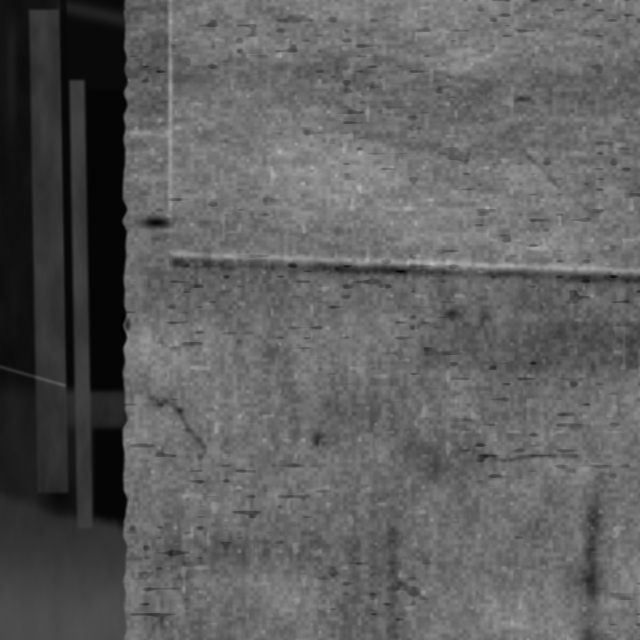
Give the GLSL for this texture, as a Shadertoy shader.

```glsl
// Weathered board-marked concrete wall beside a dark opening with timber posts.
// Soft boxes and segments set the layout; stretched value noise adds stains,
// grain and pits, with directions that change above and below a thin ledge.

float hash(vec2 p) {
    vec3 q = fract(p.xyx * vec3(0.1031, 0.1030, 0.0973));
    q += dot(q, q.yzx + 33.33);
    return fract((q.x + q.y) * q.z);
}

float noise(vec2 p) {
    vec2 cell = floor(p), f = fract(p);
    f = f * f * (3.0 - 2.0 * f);
    return mix(mix(hash(cell), hash(cell + vec2(1, 0)), f.x),
               mix(hash(cell + vec2(0, 1)), hash(cell + vec2(1, 1)), f.x), f.y);
}

float fbm(vec2 p) {
    float sum = 0.0, weight = 0.53;
    for (int i = 0; i < 4; i++) {
        sum += weight * noise(p);
        p = mat2(1.94, 0.24, -0.24, 1.94) * p + 17.3;
        weight *= 0.5;
    }
    return sum;
}

float band(float x, float lo, float hi, float soft) {
    return smoothstep(lo - soft, lo + soft, x) * (1.0 - smoothstep(hi - soft, hi + soft, x));
}

float box(vec2 p, vec2 lo, vec2 hi, float soft) {
    return band(p.x, lo.x, hi.x, soft) * band(p.y, lo.y, hi.y, soft);
}

float spot(vec2 p, vec2 center, vec2 radius) {
    vec2 d = (p - center) / radius;
    return exp(-dot(d, d));
}

float stroke(vec2 p, vec2 a, vec2 b, float width) {
    vec2 ab = b - a;
    float d = length(p - a - ab * clamp(dot(p - a, ab) / dot(ab, ab), 0.0, 1.0));
    return exp(-d * d / (width * width));
}

float opening(vec2 p) {
    float grime = fbm(p * vec2(45, 18));
    float shade = 0.035 + 0.05 * grime * band(p.x, -0.1, 0.1, 0.01);
    shade += 0.06 * spot(p, vec2(0.018, 0.88), vec2(0.008, 0.08));
    shade += 0.05 * box(p, vec2(-0.1, 0.2), vec2(0.2, 0.39), 0.02);

    // Top beam, cross rail and black recesses
    shade = mix(shade, 0.13, stroke(p, vec2(0.10, 0.99), vec2(0.20, 0.968), 0.012));
    shade = mix(shade, 0.10 + 0.10 * grime, box(p, vec2(0.10, 0.332), vec2(0.2, 0.39), 0.012));
    shade = mix(shade, 0.02, box(p, vec2(0.136, 0.39), vec2(0.2, 0.86), 0.006));
    shade = mix(shade, 0.02, box(p, vec2(0.146, 0.19), vec2(0.2, 0.33), 0.006));

    // Floor, lighter toward the bottom
    float edge = 0.222 - 0.24 * p.x + 0.015 * (grime - 0.5);
    float ground = mix(0.30, 0.17, smoothstep(0.0, 0.22, p.y)) + 0.04 * (grime - 0.5);
    shade = mix(shade, ground, 1.0 - smoothstep(edge - 0.012, edge + 0.015, p.y));
    shade = mix(shade, 0.035, spot(p, vec2(0.095, 0.225), vec2(0.022, 0.025)));

    // Leaning posts
    float lean = 0.018 * (1.0 - p.y);
    float wide = box(p - vec2(lean, 0), vec2(0.045, 0.23), vec2(0.093, 0.985), 0.004);
    shade = mix(shade, 0.15 + 0.10 * grime - 0.03 * smoothstep(0.5, 0.2, p.y), wide);
    shade = mix(shade, 0.025, 0.8 * band(p.x - lean, 0.094, 0.104, 0.003) * smoothstep(0.38, 0.42, p.y));
    float slim = box(p - vec2(lean, 0), vec2(0.106, 0.175), vec2(0.130, 0.875), 0.004);
    shade = mix(shade, 0.17 + 0.11 * grime, slim);
    return shade + 0.13 * stroke(p, vec2(0, 0.427), vec2(0.10, 0.398), 0.003);
}

float concrete(vec2 p) {
    float ledge = 0.599 - 0.036 * (p.x - 0.27) + 0.003 * (noise(p * 35.0) - 0.5);
    float upper = smoothstep(ledge - 0.01, ledge + 0.01, p.y);
    float right = smoothstep(0.262, 0.275, p.x);

    // Broad stains, directional grain and fine grit
    float shade = 0.437 + 0.018 * upper + 0.19 * (fbm(p * vec2(7, 11)) - 0.5);
    float grain = mix(fbm(p * vec2(65, 22)), fbm(p * vec2(25, 75)), 0.25 + 0.6 * upper);
    shade += 0.19 * (grain - 0.5) + 0.11 * (noise(p * 150.0) - 0.5);

    // Board bands and weathered areas
    shade -= 0.075 * right * spot(p, vec2(0.40, 0.885), vec2(0.22, 0.032));
    shade -= 0.065 * spot(p, vec2(0.93, 0.87), vec2(0.25, 0.025));
    shade -= 0.065 * smoothstep(0.4, 0.8, p.x) * band(p.y, 0.42, 0.497, 0.008);
    shade -= 0.035 * band(p.y, 0.50, ledge, 0.02);
    shade -= 0.075 * spot(p, vec2(0.40, 0.14), vec2(0.22, 0.04));
    shade -= 0.06 * spot(p, vec2(0.66, 0.30), vec2(0.06, 0.06));
    shade += 0.05 * spot(p, vec2(0.46, 0.70), vec2(0.25, 0.06));
    shade += 0.06 * spot(p, vec2(0.25, 0.45), vec2(0.06, 0.03));
    shade += 0.09 * spot(p, vec2(0.91, 0.262), vec2(0.022, 0.02));

    // Running stains
    float drip = 0.5 + fbm(p * vec2(40, 25));
    shade -= 0.13 * drip * stroke(p, vec2(0.918, -0.02), vec2(0.932, 0.25), 0.015);
    shade -= 0.10 * drip * spot(p, vec2(0.925, 0.09), vec2(0.035, 0.025));
    shade -= 0.09 * drip * stroke(p, vec2(0.615, -0.02), vec2(0.615, 0.17), 0.009);

    // Pits and pale flakes
    float dents = smoothstep(0.72, 0.95, noise(p * vec2(48, 125)));
    shade -= 0.14 * dents * smoothstep(0.45, 0.65, noise(p * vec2(5, 19)));
    shade += 0.10 * smoothstep(0.80, 1.0, noise(p * 80.0 + 9.0));
    shade -= 0.28 * spot(p, vec2(0.706, 0.508), vec2(0.014, 0.008));
    shade -= 0.17 * spot(p, vec2(0.760, 0.505), vec2(0.009, 0.006));
    shade -= 0.22 * spot(p, vec2(0.816, 0.845), vec2(0.012, 0.005));
    shade -= 0.20 * spot(p, vec2(0.497, 0.312), vec2(0.009, 0.010));

    // Cracks
    vec2 bent = p + 0.012 * (vec2(noise(p * 38.0), noise(p * 38.0 + 5.0)) - 0.5);
    float crack = stroke(bent, vec2(0.24, 0.376), vec2(0.283, 0.358), 0.006)
                + stroke(bent, vec2(0.283, 0.358), vec2(0.315, 0.305), 0.005)
                + stroke(bent, vec2(0.75, 0.284), vec2(0.90, 0.284), 0.004)
                + 0.7 * stroke(bent, vec2(0.81, 0.765), vec2(0.93, 0.67), 0.004);
    shade -= 0.12 * crack;

    // Ledge, column seam and socket
    float rise = p.y - ledge;
    shade += right * (0.15 * exp(-pow((rise - 0.004) / 0.005, 2.0))
                    - 0.17 * exp(-pow((rise + 0.010) / 0.007, 2.0)) * (0.4 + noise(p * vec2(22, 3))));
    float column = box(p, vec2(0.19, 0.61), vec2(0.264, 1.1), 0.004);
    shade -= column * (0.035 + 0.06 * smoothstep(0.78, 0.85, p.y));
    shade += 0.12 * smoothstep(0.6, 0.72, p.y) * spot(vec2(p.x, 0), vec2(0.266, 0), vec2(0.004, 1));
    shade += 0.15 * column * spot(p, vec2(0.23, 0.79), vec2(0.05, 0.008));
    shade = mix(shade, 0.03, spot(p, vec2(0.244, 0.652), vec2(0.022, 0.008)));
    return shade;
}

void mainImage(out vec4 fragColor, in vec2 fragCoord) {
    vec2 p = fragCoord / iResolution.xy;
    float rim = 0.195 + 0.008 * (noise(vec2(p.y * 55.0, 3)) - 0.5);
    float wall = smoothstep(rim - 0.003, rim + 0.004, p.x);
    float shade = mix(opening(p), concrete(p), wall);
    shade -= 0.25 * spot(p, vec2(0.199, 0.492), vec2(0.006, 0.010));
    fragColor = vec4(vec3(clamp(shade, 0.0, 1.0)), 1);
}
```
